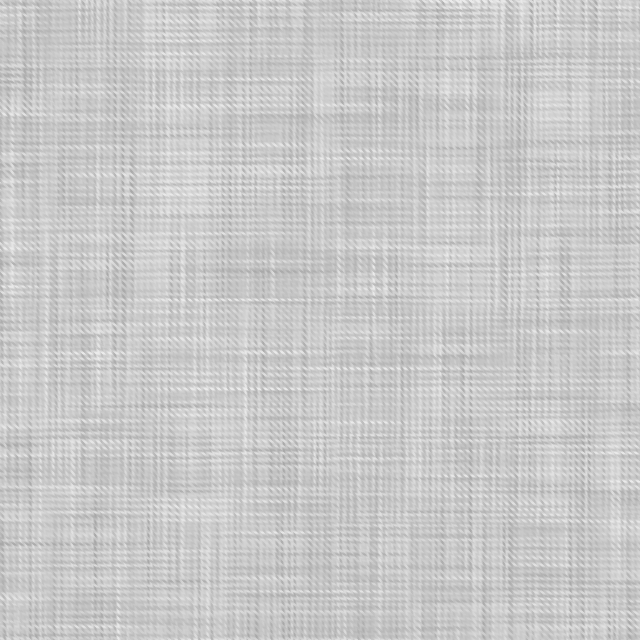
A WebGL 2 fragment shader for this texture:

```glsl
#version 300 es
precision highp float;
// Pale grey woven cloth: small broken check of warp and weft in a fine twill.
// Each thread set mixes a wavering light-dark repeat with stretched value noise;
// a diagonal stripe mask interlaces the sets into short slanted dashes.

uniform vec2 u_resolution;
out vec4 fragColor;

const float TAU = 6.2831853;
const float REPEAT_COUNT = 96.0;  // twill ribs and check repeats per canvas
const float BASE_GREY = 0.79;
const float SHOW_THROUGH = 0.12;  // share of the lower thread that still shows
const float RIB_RELIEF = 0.008;

float hash(vec2 p) {
    return fract(sin(dot(p, vec2(127.1, 311.7))) * 43758.5453);
}

float valueNoise(vec2 p) {
    vec2 cell = floor(p);
    vec2 f = fract(p);
    f = f * f * (3.0 - 2.0 * f);
    float low = mix(hash(cell), hash(cell + vec2(1.0, 0.0)), f.x);
    float high = mix(hash(cell + vec2(0.0, 1.0)), hash(cell + vec2(1.0, 1.0)), f.x);
    return mix(low, high, f.y);
}

// One layer of streaks, centred on zero.
float streaks(vec2 thread, vec2 frequency, float seed) {
    return valueNoise(thread * frequency + seed) - 0.5;
}

// Light-dark thread repeat whose spacing and strength waver across the cloth.
float checkRepeat(vec2 thread, float seed) {
    float drift = 0.9 * streaks(thread, vec2(24.0, 1.5), seed);
    float strength = 1.0 + 1.2 * streaks(thread, vec2(60.0, 6.0), seed + 19.0);
    return strength * cos(TAU * (thread.x * REPEAT_COUNT + drift));
}

// Brightness of one thread set; thread.x runs across it, thread.y along it.
float threadShade(vec2 thread, float seed) {
    float yarn = streaks(thread, vec2(250.0, 7.0), seed);
    float ply = streaks(thread, vec2(112.0, 5.0), seed + 31.0);
    float slub = streaks(thread, vec2(44.0, 4.0), seed + 67.0);
    float band = streaks(thread, vec2(14.0, 2.5), seed + 93.0);
    float check = checkRepeat(thread, seed + 151.0);
    return 0.17 * yarn + 0.05 * ply + 0.045 * slub + 0.035 * band + 0.042 * check;
}

// 1 where the warp floats on top, 0 where the weft does; ribs fall to the right.
float twillMask(vec2 uv, float pixel) {
    float phase = (uv.x + uv.y) * REPEAT_COUNT;
    float edge = abs(fract(phase) - 0.5) - 0.25;
    float softness = clamp(0.6 * pixel * REPEAT_COUNT, 0.06, 0.24);
    return smoothstep(-softness, softness, edge);
}

void main() {
    float side = min(u_resolution.x, u_resolution.y);
    vec2 uv = gl_FragCoord.xy / side;

    // Two crossing thread sets
    float warp = threadShade(uv.xy, 13.0);
    float weft = threadShade(uv.yx, 257.0);

    // Interlace them along the diagonal ribs
    float warpOnTop = twillMask(uv, 1.0 / side);
    float warpShare = mix(SHOW_THROUGH, 1.0 - SHOW_THROUGH, warpOnTop);
    float shade = mix(weft, warp, warpShare);
    float relief = RIB_RELIEF * (1.0 - 2.0 * warpOnTop);

    float grey = BASE_GREY + shade + relief;
    fragColor = vec4(vec3(clamp(grey, 0.66, 0.92)), 1.0);
}
```
